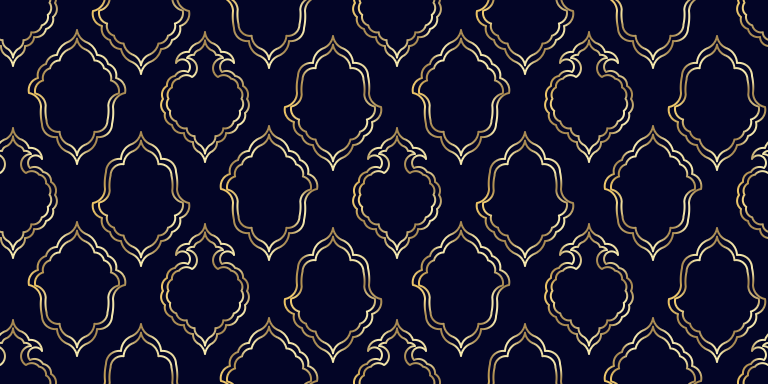
This pattern is drawn by a Shadertoy shader. Its source:

```glsl
// Double-lined gold ogee frames of three kinds, staggered on midnight blue.

// Right half of each frame, top to bottom: x, y, bulge of the arc to the next point.
const vec3 FLARED[11] = vec3[11](
    vec3(0, 67, -.25), vec3(9, 55, .25), vec3(20, 42, .35), vec3(31, 33, .4),
    vec3(39, 19, .4), vec3(48, 4, -.35), vec3(36, -10, .08), vec3(35, -27, .45),
    vec3(20, -40, .3), vec3(9, -55, -.25), vec3(0, -67, 0));

const vec3 SCALLOPED[14] = vec3[14](
    vec3(0, 65, -.25), vec3(7, 54, .25), vec3(16, 45, .45), vec3(29, 34, -1.1),
    vec3(17, 25, .4), vec3(30, 21, .4), vec3(38, 11, .4), vec3(42, -2, .4),
    vec3(40, -16, .4), vec3(33, -28, .4), vec3(21, -36, .4), vec3(12, -45, .3),
    vec3(6, -55, -.2), vec3(0, -65, 0));

// Distance to the arc from a to b; a.z is sagitta over half chord.
float arcDistance(vec2 p, vec3 a, vec3 b) {
    vec2 halfChord = (b.xy - a.xy) * .5;
    vec2 normal = vec2(-halfChord.y, halfChord.x);
    float k = a.z;
    vec2 center = (a.xy + b.xy) * .5 - normal * (1. - k * k) / (2. * k);
    float radius = length(a.xy - center);
    vec2 fromCenter = p - center;
    float r = length(fromCenter);
    float cosHalfAngle = (1. - k * k) / (1. + k * k);
    if (dot(fromCenter, normalize(normal) * sign(k)) > cosHalfAngle * r)
        return abs(r - radius);
    return min(distance(p, a.xy), distance(p, b.xy));
}

float flaredOutline(vec2 p) {
    float d = 1e3;
    for (int i = 0; i < 10; i++)
        d = min(d, arcDistance(p, FLARED[i], FLARED[i + 1]));
    return d;
}

float flaredFrame(vec2 p) {
    return min(flaredOutline(p), .87 * flaredOutline(p / .87));
}

float scallopedFrame(vec2 p) {
    // The inner line is a smaller copy that makes room for the hooks.
    vec3 inner[14] = SCALLOPED;
    for (int i = 0; i < 14; i++) inner[i].xy *= .87;
    inner[2] = vec3(11, 42, .3);
    inner[3] = vec3(18, 39, -.75);
    inner[4] = vec3(13, 20, .4);

    float d = 1e3;
    for (int i = 0; i < 13; i++) {
        d = min(d, arcDistance(p, SCALLOPED[i], SCALLOPED[i + 1]));
        d = min(d, arcDistance(p, inner[i], inner[i + 1]));
    }
    return d;
}

// Foil with diagonal glints and a warmer left flank.
vec3 goldFoil(vec2 q) {
    float glint = .5 + .5 * sin(q.x * .13 + q.y * .09 + 1.5 * sin(q.y * .06 - q.x * .03));
    vec3 foil = mix(vec3(.66, .54, .32), vec3(.96, .91, .68), glint);
    float warmth = smoothstep(-24., -46., q.x) * smoothstep(34., 4., abs(q.y));
    return mix(foil, vec3(.93, .74, .32), .75 * warmth);
}

void mainImage(out vec4 fragColor, in vec2 fragCoord) {
    // The canvas spans 768 by 384 units: two periods each way.
    vec2 p = fragCoord / iResolution.xy * vec2(768, 384);
    float pixel = 384. / iResolution.y;
    vec3 color = vec3(.01, .02, .15);

    // Each kind fills every third column; neighbouring columns are half-dropped.
    for (int kind = 0; kind < 3; kind++) {
        float x = p.x - 13. - 64. * float(kind);
        float column = round(x / 192.);
        float y = p.y + 1. - 96. * (float(kind) + column);
        if (kind == 2) y += 6.;
        vec2 q = vec2(x - 192. * column, mod(y + 96., 192.) - 96.);
        if (abs(q.x) > 54.) continue;

        vec2 mirrored = vec2(abs(q.x), kind == 2 ? -q.y : q.y);
        float d = kind == 0 ? scallopedFrame(mirrored) : flaredFrame(mirrored);
        float coverage = clamp((1. - d) / pixel + .5, 0., 1.);
        color = mix(color, goldFoil(q), coverage);
    }
    fragColor = vec4(color, 1);
}
```
